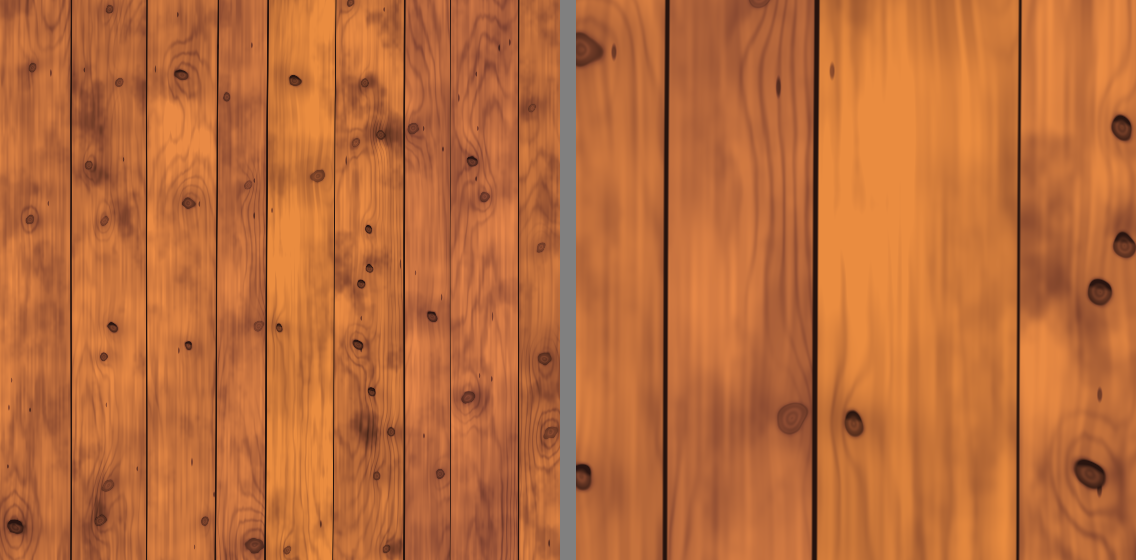
Left, the full canvas; right, a detail of the centre.
A three.js fragment shader for this texture:

```glsl
// Nine upright stained pine boards of unequal width with dark gaps between them.
// Each board gets its own noise seed: contour lines make the grain, and hashed
// knots bend those lines, stain the wood around them and carry a dark rim.
varying vec2 vUv;

float hash(vec2 p) {
  vec3 q = fract(p.xyx * 0.1031);
  q += dot(q, q.yzx + 33.33);
  return fract((q.x + q.y) * q.z);
}

float noise(vec2 p) {
  vec2 i = floor(p), f = fract(p);
  f = f * f * (3.0 - 2.0 * f);
  return mix(mix(hash(i), hash(i + vec2(1.0, 0.0)), f.x),
             mix(hash(i + vec2(0.0, 1.0)), hash(i + 1.0), f.x), f.y);
}

float fbm(vec2 p) {
  float sum = 0.0, amp = 0.53;
  for (int i = 0; i < 4; i++) {
    sum += amp * noise(p);
    p = p * 2.03 + 17.1;
    amp *= 0.5;
  }
  return sum;
}

// Stain ramp from near black through brown to honey orange.
vec3 woodColor(float v) {
  vec3 c = mix(vec3(0.16, 0.08, 0.06), vec3(0.54, 0.29, 0.18), clamp((v - 0.16) / 0.38, 0.0, 1.0));
  return mix(c, vec3(0.85, 0.50, 0.25), clamp((v - 0.54) / 0.31, 0.0, 1.2));
}

void main() {
  // Right edge, gap half width, warmth and knot count of each board.
  mat3 edges = mat3(0.127, 0.262, 0.387, 0.476, 0.597, 0.722, 0.804, 0.926, 1.06);
  mat3 gaps = mat3(1.1, 1.0, 1.1, 1.3, 0.6, 1.4, 0.4, 0.9, 0.0);
  mat3 warmths = mat3(0.5, 0.55, 0.55, 0.4, 0.9, 0.65, 0.2, 0.15, 0.55);
  mat3 counts = mat3(3.0, 8.0, 4.0, 4.0, 4.0, 12.0, 3.0, 3.0, 6.0);

  // The middle boards lean slightly.
  vec2 p = vUv;
  p.x -= (p.y - 0.5) * 0.005 * smoothstep(0.27, 0.38, p.x) * (1.0 - smoothstep(0.6, 0.75, p.x));
  float wobble = (noise(vec2(p.y * 9.0, 3.0)) - 0.5) * 0.001;

  // Find the board under this point and the gaps near it.
  float id = 0.0, left = 0.0, width = 0.1, warmth = 0.5, count = 0.0;
  float prev = 0.0, n = 0.0, gap = 0.0, edgeShade = 0.0;
  for (int c = 0; c < 3; c++) {
    for (int r = 0; r < 3; r++) {
      float edge = edges[c][r], w = gaps[c][r] * 0.001;
      float d = abs(p.x + wobble - edge);
      gap = max(gap, 1.0 - smoothstep(w - 0.0006, w + 0.0010, d));
      edgeShade += exp(-d * 220.0);
      if (p.x >= prev && p.x < edge) {
        id = n; left = prev; width = edge - prev;
        warmth = warmths[c][r]; count = counts[c][r];
      }
      prev = edge;
      n += 1.0;
    }
  }
  vec2 seed = vec2(id * 17.3 + 5.0, id * 31.7 + 2.0);

  // Knots, spread along the board; crowded boards carry smaller ones.
  float bend = 0.0, stain = 0.0, core = 0.0, rim = 0.0, knotTone = 0.35;
  float rough = noise(p * 130.0 + seed);
  for (int k = 0; k < 12; k++) {
    float fk = float(k);
    if (fk >= count) break;
    vec2 key = vec2(fk * 3.7 + 1.0, id * 5.3 + 11.0);
    float size = hash(key + 40.0), dark = hash(key + 70.0);
    vec2 center = vec2(left + width * (0.15 + 0.7 * hash(key)), (fk + 0.05 + 0.9 * hash(key + 20.0)) / count);
    float radius = 0.006 + (0.012 - 0.0006 * count) * size * size;
    vec2 d = (p - center) / radius;
    d.y += (dark - 0.5) * 0.7 * d.x;
    float dist = length(d * vec2(1.0, 0.75 + 0.5 * size)) + (rough - 0.5) * 0.4;
    float inside = 1.0 - smoothstep(0.85, 1.1, dist);
    bend += (0.4 + size) * exp(-dot(d, d * vec2(0.16, 0.06)));
    stain += exp(-dot(d, d * vec2(0.05, 0.13)));
    core = max(core, inside);
    rim = max(rim, exp(-pow((dist - 0.95) * 4.5, 2.0)) * (0.4 + 0.6 * dark));
    // Some knots have a dark hollow at the top.
    float hollow = step(0.6, dark) * smoothstep(0.1, 0.6, d.y);
    knotTone = mix(knotTone, 0.54 - 0.16 * dark - 0.2 * hollow + 0.03 * cos(dist * 14.0), inside);
  }

  // Arched growth lines, fine fibres and crosswise sheen.
  float rings = 16.0 * noise(p * vec2(10.0, 1.6) + seed) + 36.0 * p.x + 2.6 * bend
              + 2.0 * fbm(p * vec2(32.0, 7.0) + seed);
  float line = pow(0.5 + 0.5 * cos(6.2832 * rings), 3.0);
  float lineDepth = 0.12 * smoothstep(0.15, 0.85, noise(p * vec2(16.0, 5.0) + seed + 60.0));
  float fiberX = p.x + bend * 0.006;
  float fiber = 0.11 * (noise(vec2(fiberX * 300.0, p.y * 14.0) + seed) - 0.5)
              + 0.08 * (noise(vec2(fiberX * 120.0, p.y * 4.0) + seed) - 0.5);
  float sheen = 0.06 * (noise(p * vec2(12.0, 38.0) + seed) - 0.5);

  // Uneven stain: broad clouds, and darker smears on knotty boards.
  float cloud = fbm(p * vec2(10.0, 6.0) + seed);
  float smear = smoothstep(0.50, 0.80, fbm(p * vec2(22.0, 15.0) + seed + 90.0));
  float v = 0.825 + 0.08 * (warmth - 0.5) + 0.36 * (cloud - 0.5);
  v += fiber + sheen - lineDepth * line;
  v -= smear * (0.05 + 0.016 * count) + min(stain, 1.2) * (0.03 + 0.20 * cloud);

  // Sparse short pitch flecks along the grain.
  vec2 grid = p * vec2(30.0, 20.0), cell = floor(grid);
  vec2 jitter = 0.25 + 0.5 * vec2(hash(cell + 7.0), hash(cell + 13.0));
  float fleck = length((fract(grid) - jitter) * vec2(18.0, 5.0 + 6.0 * hash(cell + 29.0)));
  v -= 0.30 * step(0.92, hash(cell + 3.0)) * (1.0 - smoothstep(0.4, 1.1, fleck));

  // Knot fill, edge shadow, and light falling off to the corners.
  v = mix(v, knotTone + 0.1 * (rough - 0.5), core * 0.9) - 0.2 * rim;
  vec2 fromCenter = vUv - 0.5;
  v -= 0.05 * edgeShade + 0.20 * dot(fromCenter, fromCenter);
  vec3 color = woodColor(v);
  color *= mix(vec3(0.99, 0.97, 1.14), vec3(1.01, 1.02, 0.93), warmth);
  gl_FragColor = vec4(mix(color, vec3(0.14, 0.07, 0.05), gap), 1.0);
}
```
